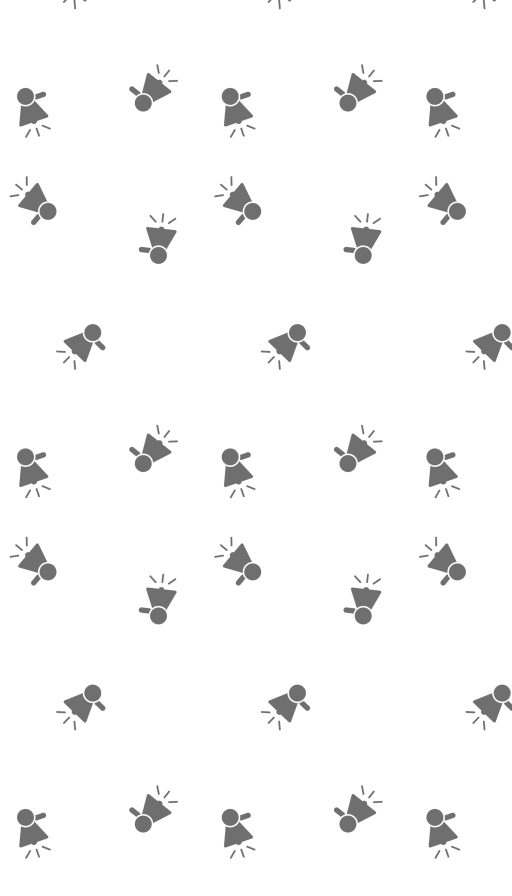
Reproduce this pattern procedurally as a WebGL 2 fragment shader.

```glsl
#version 300 es
precision highp float;
// Scattered grey megaphones, five orientations per tile, on a white ground.

uniform vec2 u_resolution;
out vec4 fragColor;

// Layout, in canvas widths
const vec2 TILE = vec2(0.3998, 0.7041);
const float ICON_UNIT = 1.0 / 654.0;
const int ICON_COUNT = 5;

// Each icon: centre of its ball (x, y) and heading in degrees
const vec3 ICONS[ICON_COUNT] = vec3[](
    vec3(0.0498, 0.1535, -71.0),
    vec3(0.2798, 0.1405, 51.5),
    vec3(0.0938, 0.6330, 140.0),
    vec3(0.3096, 0.5470, 83.5),
    vec3(0.1812, 0.3963, 226.0));

// Megaphone, in icon units: ball at the origin, horn along +x
const float BALL_RADIUS = 10.8;
const float GAP = 2.0;
const float HORN_START = 7.0;
const float HORN_END = 34.5;
const float THROAT_HALF = 9.0;
const float MOUTH_HALF = 19.5;
const float HORN_ROUNDING = 2.0;
const float BUMP_RADIUS = 4.0;
const vec2 HANDLE_START = vec2(5.0, 13.0);
const vec2 HANDLE_END = vec2(5.0, 22.5);
const float HANDLE_RADIUS = 3.4;
const float RAY_RADIUS = 1.15;

const vec3 PAPER = vec3(1.0);
const vec3 INK = vec3(0.437);
const float EDGE_SOFTNESS = 0.7; // in pixels

float segmentDistance(vec2 p, vec2 a, vec2 b) {
    vec2 ap = p - a;
    vec2 ab = b - a;
    return length(ap - ab * clamp(dot(ap, ab) / dot(ab, ab), 0.0, 1.0));
}

// Symmetric trapezoid about the x axis, with rounded corners
float hornDistance(vec2 p) {
    p.y = abs(p.y);
    float r = HORN_ROUNDING;
    vec2 throat = vec2(HORN_START + r, THROAT_HALF - r);
    vec2 mouth = vec2(HORN_END - r, MOUTH_HALF - r);
    vec2 flank = normalize(mouth - throat);
    float side = dot(p - throat, vec2(-flank.y, flank.x));
    float inside = max(side, max(throat.x - p.x, p.x - mouth.x));
    float border = min(segmentDistance(p, throat, mouth),
        min(segmentDistance(p, vec2(throat.x, 0.0), throat),
            segmentDistance(p, vec2(mouth.x, 0.0), mouth)));
    return (inside < 0.0 ? -border : border) - r;
}

float megaphoneDistance(vec2 p) {
    float ball = length(p) - BALL_RADIUS;

    // Horn with a small bump at its mouth
    float bump = length(p - vec2(HORN_END - 1.5, 0.0)) - BUMP_RADIUS;
    float body = min(hornDistance(p), bump);

    // Handle, then a clear ring that parts the ball from the rest
    float handle = segmentDistance(p, HANDLE_START, HANDLE_END) - HANDLE_RADIUS;
    body = max(min(body, handle), GAP - ball);

    // Three sound rays; the outer two mirror each other
    vec2 m = vec2(p.x, abs(p.y));
    float rays = min(segmentDistance(m, vec2(43.5, 0.0), vec2(53.0, 0.0)),
        segmentDistance(m, vec2(42.5, 8.5), vec2(49.0, 16.0))) - RAY_RADIUS;

    return min(min(ball, body), rays);
}

void main() {
    vec2 p = gl_FragCoord.xy / u_resolution.x;
    float pixel = 1.0 / (u_resolution.x * ICON_UNIT);

    // Nearest wrapped copy of every icon in the tile
    float d = 1e5;
    for (int i = 0; i < ICON_COUNT; i++) {
        vec2 q = mod(p - ICONS[i].xy + 0.5 * TILE, TILE) - 0.5 * TILE;
        float angle = radians(ICONS[i].z);
        vec2 heading = vec2(cos(angle), sin(angle));
        vec2 local = vec2(dot(q, heading), dot(q, vec2(-heading.y, heading.x)));
        d = min(d, megaphoneDistance(local / ICON_UNIT));
    }

    float ink = 1.0 - smoothstep(-EDGE_SOFTNESS, EDGE_SOFTNESS, d / pixel);
    fragColor = vec4(mix(PAPER, INK, ink), 1.0);
}
```
